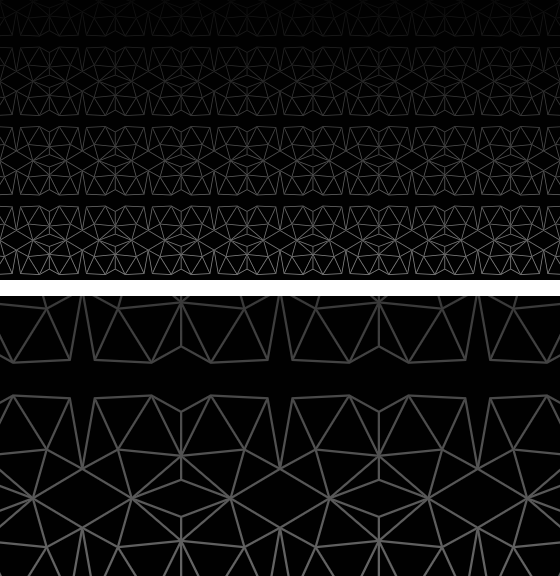
Top, the full canvas; bottom, a detail of the centre.
Give the GLSL for this pattern, as a Shadertoy shader.

```glsl
// Faceted wire lattice on black, brightening from the top down to the bottom.
// Each cell is mirrored into one quarter, where a loop over straight edges
// finds the nearest one; box-filtered coverage keeps the hairlines smooth.

// Lengths: CELL_WIDTH and LENS_LEVEL in canvas heights, the rest in cell widths
const float CELL_WIDTH = 0.2354;
const float ROW_PITCH  = 1.206;
const float LENS_LEVEL = 0.4258;   // height of one row of lens shapes
const float LINE_WIDTH = 0.0115;
const vec3  BACKGROUND = vec3(0.004);
const vec3  LINE_TOP    = vec3(0.05);
const vec3  LINE_BOTTOM = vec3(0.57);

// Corners of the quarter cell; the lens centre is the origin
const vec2 NODES[8] = vec2[8](
    vec2(0.250, 0.000),   // 0 side of the lens
    vec2(0.000, 0.094),   // 1 tip of the lens
    vec2(0.500, 0.149),   // 2 tip of the spike
    vec2(0.000, 0.215),   // 3 hub
    vec2(0.320, 0.247),   // 4 side hub
    vec2(0.150, 0.520),   // 5 inner rim
    vec2(0.437, 0.506),   // 6 outer rim
    vec2(0.000, 0.437));  // 7 notch of the rim

const int EDGE_COUNT = 13;
const ivec2 EDGES[EDGE_COUNT] = ivec2[EDGE_COUNT](
    ivec2(0, 1), ivec2(0, 2), ivec2(2, 6), ivec2(6, 5), ivec2(5, 7),
    ivec2(1, 7), ivec2(3, 0), ivec2(3, 4), ivec2(3, 5),
    ivec2(4, 0), ivec2(4, 2), ivec2(4, 5), ivec2(4, 6));

float segmentDistance(vec2 p, vec2 a, vec2 b) {
    vec2 ap = p - a, ab = b - a;
    return length(ap - ab * clamp(dot(ap, ab) / dot(ab, ab), 0.0, 1.0));
}

// Repeat the cell, then mirror it about both of its axes
vec2 foldToQuarter(vec2 p) {
    float x = fract(p.x) - 0.5;
    float y = p.y - ROW_PITCH * floor(p.y / ROW_PITCH + 0.5);
    return abs(vec2(x, y));
}

float latticeDistance(vec2 p) {
    float nearest = 1e3;
    for (int i = 0; i < EDGE_COUNT; i++) {
        nearest = min(nearest, segmentDistance(p, NODES[EDGES[i].x], NODES[EDGES[i].y]));
    }
    return nearest;
}

// Share of a pixel-wide window covered by a line at distance d
float lineCoverage(float d, float pixel) {
    float halfLine = 0.5 * LINE_WIDTH;
    float halfPixel = 0.5 * pixel;
    float overlap = min(d + halfLine, halfPixel) - max(d - halfLine, -halfPixel);
    return clamp(overlap / pixel, 0.0, 1.0);
}

void mainImage(out vec4 fragColor, in vec2 fragCoord) {
    // Horizontally centred, scaled by canvas height
    vec2 canvas = vec2(fragCoord.x - 0.5 * iResolution.x, fragCoord.y) / iResolution.y;
    vec2 lattice = (canvas - vec2(0.0, LENS_LEVEL)) / CELL_WIDTH;
    float pixel = 1.0 / (iResolution.y * CELL_WIDTH);

    float coverage = lineCoverage(latticeDistance(foldToQuarter(lattice)), pixel);

    // Vertical fade of the lines
    vec3 lineColor = mix(LINE_BOTTOM, LINE_TOP, canvas.y);
    fragColor = vec4(mix(BACKGROUND, lineColor, coverage), 1.0);
}
```
